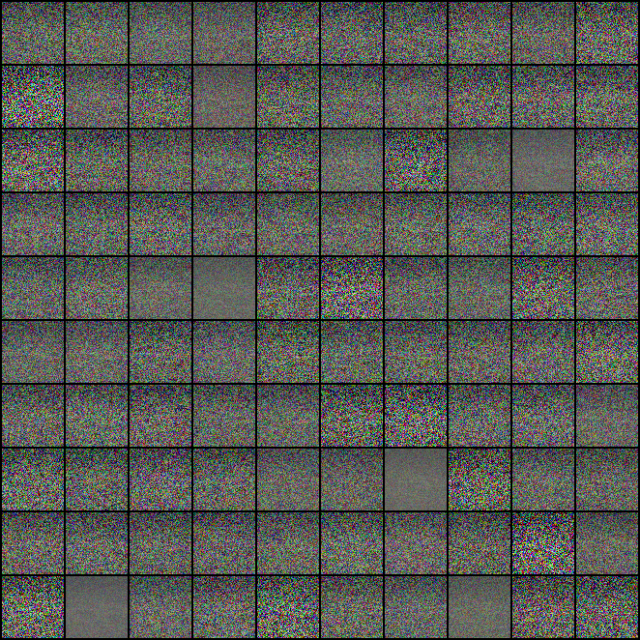
Reproduce this pattern procedurally as a Shadertoy shader.

```glsl
// A ten by ten sheet of square tiles filled with coloured grain, split by thin black lines.
// Each tile draws its own contrast and tint from a hash; all share a soft glow, a dark
// cool top and faint horizontal streaks. Grains are clipped, then averaged over the pixel.

const float TILES = 10.0;          // repeats across and down
const float GRAINS = 64.0;         // grains along a tile edge
const float LINE = 2.0;            // line width, in grains
const vec3 BASE = vec3(0.358, 0.364, 0.348);
const vec3 TOP_SHADE = vec3(-0.100, -0.086, -0.068);
const vec3 LOW_LIGHT = vec3(0.064, 0.061, 0.044);
const float CONTRAST = 0.68;       // usual spread of the grain
const float CONTRAST_VARY = 0.13;  // ordinary change between tiles
const float CONTRAST_RARE = 0.40;  // extra change in a few tiles
const float MIN_CONTRAST = 0.18;
const float TINT = 0.015;
const float LIGHTNESS_VARY = 0.02;
const float CALM_LIFT = 0.04;      // calm tiles are a little lighter
const float STREAK = 0.06;

// Integer hash: three independent values from 0 to 1.
vec3 hash3(ivec3 cell) {
    uvec3 v = uvec3(cell) * 1664525u + 1013904223u;
    v.x += v.y * v.z; v.y += v.z * v.x; v.z += v.x * v.y;
    v ^= v >> 16u;
    v.x += v.y * v.z; v.y += v.z * v.x; v.z += v.x * v.y;
    return vec3(v >> 8u) / 16777216.0;
}

float valueNoise(vec2 p) {
    ivec2 i = ivec2(floor(p));
    vec2 f = smoothstep(0.0, 1.0, fract(p));
    float low = mix(hash3(ivec3(i, 7)).x, hash3(ivec3(i + ivec2(1, 0), 7)).x, f.x);
    float high = mix(hash3(ivec3(i + ivec2(0, 1), 7)).x, hash3(ivec3(i + 1, 7)).x, f.x);
    return mix(low, high, f.y);
}

// Smooth tone shared by all tiles, stronger where the grain is stronger.
vec3 tileTone(vec2 uv, float contrast) {
    float strength = mix(0.4, 1.0, contrast / CONTRAST);
    vec3 tone = TOP_SHADE * smoothstep(0.45, 1.0, uv.y);
    vec2 fromGlow = (uv - vec2(0.5, 0.36)) / vec2(0.65, 0.42);
    tone += LOW_LIGHT * exp(-dot(fromGlow, fromGlow));
    float band = smoothstep(0.05, 0.3, uv.y) * (1.0 - smoothstep(0.45, 0.8, uv.y));
    tone += STREAK * band * (valueNoise(uv * vec2(5.0, 30.0)) - 0.5);
    return BASE + tone * strength;
}

// Mostly middling contrast, with a few very calm and very harsh tiles.
float tileContrast(float h) {
    float g = 2.0 * h - 1.0;
    float rare = pow(abs(g), 9.0) * sign(g);
    return max(MIN_CONTRAST, CONTRAST + CONTRAST_VARY * g + CONTRAST_RARE * rare);
}

vec3 grain(ivec2 tile, ivec2 cell, vec3 tone, float contrast) {
    ivec2 inside = clamp(cell, ivec2(0), ivec2(int(GRAINS) - 1));
    vec3 speck = hash3(ivec3(tile * int(GRAINS) + inside, 1)) - 0.5;
    return clamp(tone + contrast * speck, 0.0, 1.0);
}

void mainImage(out vec4 fragColor, in vec2 fragCoord) {
    // Grid in grain units, with a full line at the outer edge as well.
    float pitch = GRAINS + LINE;
    float sheet = TILES * pitch + LINE;
    vec2 pixel = sheet / iResolution.xy;
    vec2 p = fragCoord * pixel - 0.5 * LINE;
    vec2 tileId = clamp(floor(p / pitch), 0.0, TILES - 1.0);
    vec2 local = p - tileId * pitch - 0.5 * LINE;
    ivec2 tile = ivec2(tileId);

    // Character of this tile.
    vec3 traits = hash3(ivec3(tile, 23));
    float contrast = tileContrast(traits.x);
    vec3 tone = tileTone(clamp(local / GRAINS, 0.0, 1.0), contrast);
    tone += TINT * (hash3(ivec3(tile, 41)) - 0.5) + LIGHTNESS_VARY * (traits.y - 0.5);
    tone += CALM_LIFT * (CONTRAST - contrast);

    // Average the grains under the pixel, each by its covered area.
    vec2 span = clamp(pixel, 1.0, 2.0);
    vec2 start = local - 0.5 * span;
    vec2 first = floor(start);
    vec3 color = vec3(0.0);
    for (int y = 0; y < 3; y++) {
        for (int x = 0; x < 3; x++) {
            vec2 corner = first + vec2(x, y);
            vec2 overlap = max(min(start + span, corner + 1.0) - max(start, corner), 0.0) / span;
            color += overlap.x * overlap.y * grain(tile, ivec2(corner), tone, contrast);
        }
    }

    // Black lines, faded by their coverage of the pixel.
    vec2 edge = min(local, GRAINS - local);
    vec2 cover = clamp(edge / pixel + 0.5, 0.0, 1.0);
    fragColor = vec4(color * cover.x * cover.y, 1.0);
}
```
